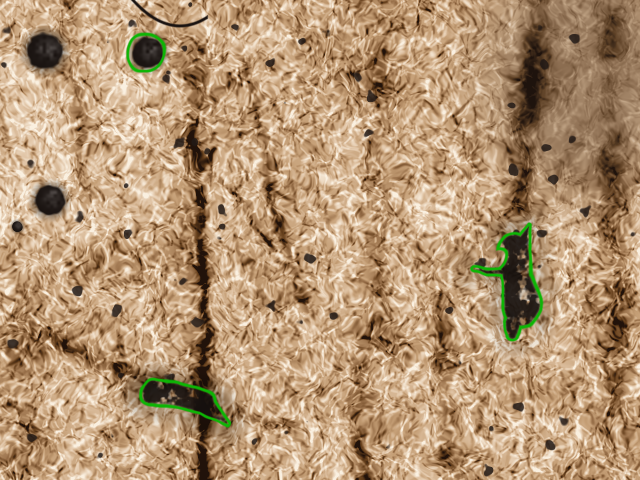
A Shadertoy shader for this texture:

```glsl
// Macro view of ribbed, fibrous tan board with dark creases, pellets and specks.
// A tone field (noise, random strokes, crease falloffs) is mapped to a brown ramp;
// distance shapes then add the dark stains and their green outlines.

const vec3 CHARCOAL = vec3(0.10, 0.075, 0.065);
const vec3 GREEN = vec3(0.05, 0.71, 0.02);

float hash(vec2 p) {
    vec3 q = fract(vec3(p.xyx) * 0.1031);
    q += dot(q, q.yzx + 33.33);
    return fract((q.x + q.y) * q.z);
}

float noise(vec2 p) {
    vec2 i = floor(p), f = fract(p);
    f = f * f * (3.0 - 2.0 * f);
    return mix(mix(hash(i), hash(i + vec2(1, 0)), f.x),
               mix(hash(i + vec2(0, 1)), hash(i + vec2(1, 1)), f.x), f.y);
}

float fbm(vec2 p) {
    return 0.55 * noise(p) + 0.3 * noise(p * 2.1 + 7.0) + 0.15 * noise(p * 4.3 + 19.0);
}

// Distance to a capsule whose radius changes from ra to rb
float taper(vec2 p, vec2 a, vec2 b, float ra, float rb) {
    vec2 ab = b - a;
    float h = clamp(dot(p - a, ab) / dot(ab, ab), 0.0, 1.0);
    return length(p - a - ab * h) - mix(ra, rb, h);
}

float crease(vec2 p, vec2 a, vec2 b, float width) {
    float d = taper(p, a, b, 0.0, 0.0) / width;
    return exp(-d * d);
}

// Light and dark strokes, one per cell, mostly upright
float strokes(vec2 p, float scale, float width) {
    vec2 q = p * scale, cell = floor(q);
    float sum = 0.0;
    for (int y = -1; y <= 1; y++)
    for (int x = -1; x <= 1; x++) {
        vec2 id = cell + vec2(x, y);
        float angle = 1.57 + (hash(id + 3.7) - 0.5) * 2.6;
        vec2 centre = id + vec2(hash(id + 11.3), hash(id + 27.1));
        vec2 along = 0.6 * vec2(cos(angle), sin(angle));
        float d = taper(q, centre - along, centre + along, 0.0, 0.0);
        sum += (hash(id + 41.9) - 0.47) * smoothstep(width, 0.0, d);
    }
    return sum;
}

// Sparse dark crumbs of random size
float specks(vec2 p, float scale) {
    vec2 q = p * scale, cell = floor(q);
    float mask = 0.0;
    for (int y = -1; y <= 1; y++)
    for (int x = -1; x <= 1; x++) {
        vec2 id = cell + vec2(x, y);
        vec2 centre = id + vec2(hash(id + 5.1), hash(id + 8.2));
        float r = 0.13 * smoothstep(0.6, 1.0, hash(id + 61.0));
        float d = length(q - centre) + 0.16 * (noise(q * 7.0) - 0.5);
        mask = max(mask, smoothstep(r + 0.03, r - 0.03, d) * step(0.03, r));
    }
    return mask;
}

vec3 boardColour(float t) {
    vec3 c = mix(vec3(0.13, 0.07, 0.04), vec3(0.40, 0.25, 0.11), clamp(t * 4.0, 0.0, 1.0));
    c = mix(c, vec3(0.60, 0.44, 0.29), clamp(t * 4.0 - 1.0, 0.0, 1.0));
    c = mix(c, vec3(0.77, 0.62, 0.46), clamp(t * 4.0 - 2.0, 0.0, 1.0));
    c = mix(c, vec3(0.88, 0.77, 0.65), clamp(t * 4.0 - 3.0, 0.0, 1.0));
    return mix(c, vec3(0.98, 0.94, 0.88), clamp(t * 2.5 - 2.5, 0.0, 1.0));
}

vec3 addPellet(vec3 col, vec2 p, vec2 centre, float r) {
    vec2 q = (p - centre) / r;
    float d = length(q) + 0.12 * (noise(p * 90.0) - 0.5);
    vec3 body = CHARCOAL + 0.3 * noise(p * 130.0) * exp(-3.0 * dot(q - 0.2, q - 0.2));
    col *= 1.0 - 0.35 * smoothstep(1.6, 0.9, d);
    return mix(col, body, smoothstep(1.1, 0.9, d));
}

// Creases between ribs and across them
float creases(vec2 p) {
    float s = 0.30 * crease(p, vec2(0.15, 1.0), vec2(0.18, 0.55), 0.022);
    s += 0.60 * crease(p, vec2(0.41, 0.74), vec2(0.431, 0.0), 0.010);
    s += 0.28 * crease(p, vec2(0.40, 0.88), vec2(0.43, 0.0), 0.032);
    s += 0.42 * crease(p, vec2(0.50, 0.90), vec2(0.564, 0.61), 0.008);
    s += 0.45 * crease(p, vec2(0.564, 0.61), vec2(0.65, 0.33), 0.009);
    s += 0.30 * crease(p, vec2(0.425, 0.67), vec2(0.61, 0.43), 0.008);
    s += 0.27 * crease(p, vec2(0.80, 0.95), vec2(0.78, 0.30), 0.026);
    s += 0.55 * crease(p, vec2(0.75, 0.24), vec2(0.765, 0.0), 0.020);
    s += 0.50 * crease(p, vec2(1.12, 1.0), vec2(1.08, 0.58), 0.030);
    s += 0.45 * crease(p, vec2(0.92, 0.38), vec2(0.94, 0.0), 0.022);
    s += 0.38 * crease(p, vec2(1.27, 0.95), vec2(1.28, 0.15), 0.032);
    s += 0.42 * crease(p, vec2(0.10, 0.30), vec2(0.42, 0.165), 0.018);
    s += 0.40 * crease(p, vec2(0.42, 0.15), vec2(0.62, 0.115), 0.014);
    return s + 0.28 * crease(p, vec2(0.03, 0.30), vec2(0.05, 0.05), 0.045);
}

void mainImage(out vec4 fragColor, in vec2 fragCoord) {
    float px = 1.0 / iResolution.y;
    vec2 p = fragCoord * px;
    vec2 warp = vec2(fbm(p * 14.0), fbm(p * 14.0 + 40.0)) - 0.5;
    vec2 w = p + 0.04 * warp;

    // Board tone: fibres in focus, softer at the upper right
    float blur = smoothstep(0.32, 0.1, length((p - vec2(1.22, 0.85)) * vec2(1.0, 0.8)));
    float fibres = 0.85 * strokes(w, 55.0, 0.32) + 0.65 * strokes(w + 3.0, 100.0, 0.4)
                 + 0.7 * strokes(w + 7.0, 27.0, 0.18) + 0.45 * strokes(w + 5.0, 10.0, 0.035);
    float tone = 0.79 + fibres * (1.0 - 0.7 * blur) + 0.5 * (fbm(p * 11.0) - 0.5);
    tone += 0.15 * smoothstep(0.4, 0.0, p.x) * smoothstep(0.3, 0.6, p.y) - 0.16 * blur;
    tone -= creases(w) * (0.6 + 0.8 * noise(p * 28.0));
    vec3 col = boardColour(tone);
    col = mix(col, vec3(dot(col, vec3(0.35, 0.45, 0.2))), 0.25 * blur);
    col = mix(col, CHARCOAL * 1.3, 0.85 * specks(p, 13.0));

    // Pellets and a loose hair
    col = addPellet(col, p, vec2(0.093, 0.893), 0.037);
    col = addPellet(col, p, vec2(0.308, 0.890), 0.032);
    col = addPellet(col, p, vec2(0.104, 0.583), 0.031);
    col = addPellet(col, p, vec2(0.036, 0.528), 0.011);
    float bend = p.x - 0.375;
    float hair = abs(p.y - 0.946 - 5.6 * bend * bend) / sqrt(1.0 + 125.0 * bend * bend);
    hair = max(hair, abs(p.x - 0.35) - 0.08);
    col = mix(col, CHARCOAL, smoothstep(0.003 + px, 0.003 - px, hair));

    // Two ragged stains
    vec2 r = p + 0.018 * warp;
    float stain = taper(r, vec2(1.089, 0.36), vec2(1.078, 0.42), 0.040, 0.028);
    stain = min(stain, taper(r, vec2(1.078, 0.42), vec2(1.07, 0.48), 0.028, 0.034));
    stain = max(stain, 0.019 - length(r - vec2(1.037, 0.462)));
    stain = min(stain, taper(r, vec2(1.085, 0.49), vec2(1.099, 0.532), 0.018, 0.002));
    stain = min(stain, taper(r, vec2(1.06, 0.435), vec2(0.99, 0.44), 0.008, 0.005));
    stain = min(stain, taper(r, vec2(1.07, 0.33), vec2(1.068, 0.302), 0.018, 0.010));
    stain = min(stain, taper(r, vec2(0.320, 0.183), vec2(0.425, 0.163), 0.025, 0.023));
    stain = min(stain, taper(r, vec2(0.425, 0.160), vec2(0.472, 0.120), 0.022, 0.004));
    float soot = smoothstep(0.004, -0.008, stain) * smoothstep(0.22, 0.45, fbm(p * 45.0));
    col = mix(col, CHARCOAL, 0.92 * soot);
    col *= 1.0 - 0.3 * smoothstep(0.06, 0.0, stain) * noise(p * 30.0);

    // Green outlines around the stains and one pellet
    float ring = length(r - vec2(0.308, 0.890)) - 0.037;
    float outline = min(abs(stain), abs(ring));
    col = mix(col, GREEN, smoothstep(0.003 + px, 0.003 - px, outline));
    fragColor = vec4(clamp(col, 0.0, 1.0), 1.0);
}
```
